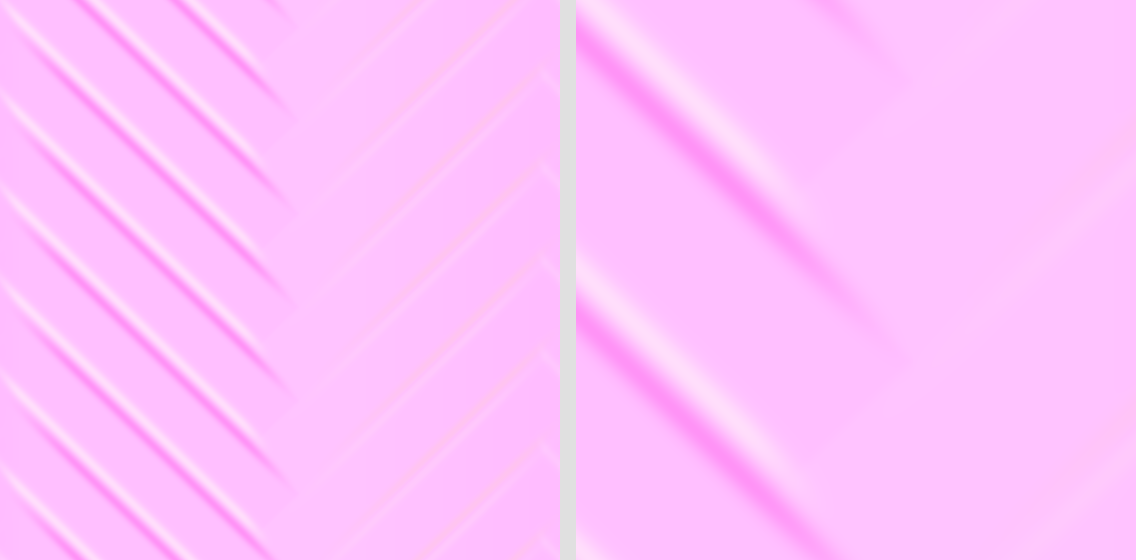
Left: the whole. Right: its middle third, enlarged.
A three.js fragment shader for this texture map:

```glsl
// Pink herringbone planks: six soft bevelled grooves down, one chevron across.
varying vec2 vUv;

const float PITCH = 1.0 / 6.0;              // vertical distance between grooves
const float SLOPE = 0.97;
const vec2 VALLEY = vec2(0.534, 0.215);     // where two grooves meet, y downwards

const vec3 BASE = vec3(1.0, 0.75, 1.0);
const vec3 PALE_BASE = vec3(1.0, 0.766, 1.0);
const vec3 DEEP_BASE = vec3(1.0, 0.738, 1.0);
const vec3 SHADOW = vec3(1.0, 0.575, 0.965);
const vec3 HIGHLIGHT = vec3(1.0, 0.872, 0.985);
const vec3 PEACH = vec3(1.0, 0.775, 0.92);
const vec3 SHEEN = vec3(1.0, 0.80, 0.985);

// Signed distance to the nearest repeat, centred on zero.
float wrapped(float y) {
  return (fract(y / PITCH + 0.5) - 0.5) * PITCH;
}

// Soft line profile.
float ridge(float d, float width) {
  return exp(-0.5 * d * d / (width * width));
}

// Fades in between a and b, out between c and d.
float span(float x, float a, float b, float c, float d) {
  return smoothstep(a, b, x) * (1.0 - smoothstep(c, d, x));
}

// Vertical distance below a groove that falls (slope > 0) or climbs to the right.
float grooveDistance(vec2 p, float slope) {
  return wrapped(p.y - VALLEY.y - slope * (p.x - VALLEY.x));
}

// Plank end that pokes across the valley as a triangle.
float plankEnd(vec2 p) {
  float below = wrapped(p.y - VALLEY.y - 0.5 * PITCH);
  float halfHeight = 0.5 * PITCH - SLOPE * (VALLEY.x - p.x);
  return smoothstep(-0.006, 0.006, halfHeight - abs(below));
}

// Plank surface, palest beside the valley.
vec3 plankColor(vec2 p) {
  vec3 climbing = mix(PALE_BASE, DEEP_BASE, smoothstep(0.56, 1.0, p.x));
  float side = p.x < VALLEY.x ? plankEnd(p) : 1.0;
  vec3 falling = mix(DEEP_BASE, BASE, smoothstep(0.0, 0.05, p.x));
  return mix(falling, climbing, side);
}

// Strong grooves: a bright edge above a deep pink shadow.
vec3 fallingGroove(vec3 color, vec2 p) {
  float d = grooveDistance(p, SLOPE);
  float bend = 0.007 * (1.0 - smoothstep(-0.02, 0.035, p.x));
  float lit = span(p.x, -0.045, -0.025, 0.43, 0.49);
  lit *= mix(0.28, 1.0, smoothstep(-0.01, 0.04, p.x));
  float dark = span(p.x, 0.0, 0.14, 0.43, 0.54);
  color = mix(color, HIGHLIGHT, lit * ridge(d + 0.028 + bend, 0.0095));
  return mix(color, SHADOW, dark * ridge(d, 0.0088));
}

// Faint grooves: a peach edge above a pale sheen, parted by a hairline.
vec3 climbingGroove(vec3 color, vec2 p) {
  float d = grooveDistance(p, -SLOPE);
  float peach = span(p.x, 0.54, 0.78, 0.91, 1.01);
  float sheen = span(p.x, 0.50, 0.66, 0.84, 1.03);
  float hairline = span(p.x, 0.60, 0.75, 0.84, 0.94);
  color = mix(color, PEACH, 0.75 * peach * ridge(d + 0.010, 0.0075));
  color = mix(color, SHEEN, 0.7 * sheen * ridge(d - 0.013, 0.0075));
  return mix(color, DEEP_BASE, 0.4 * hairline * ridge(d - 0.001, 0.002));
}

void main() {
  vec2 p = vec2(vUv.x, 1.0 - vUv.y);
  // Each family of grooves carries on past the left and right edges.
  vec2 fallingP = vec2(p.x > 0.9 ? p.x - 1.0 : p.x, p.y);
  vec2 climbingP = vec2(p.x < 0.1 ? p.x + 1.0 : p.x, p.y);

  vec3 color = plankColor(p);
  color = climbingGroove(color, climbingP);
  color = fallingGroove(color, fallingP);
  gl_FragColor = vec4(color, 1.0);
}
```
